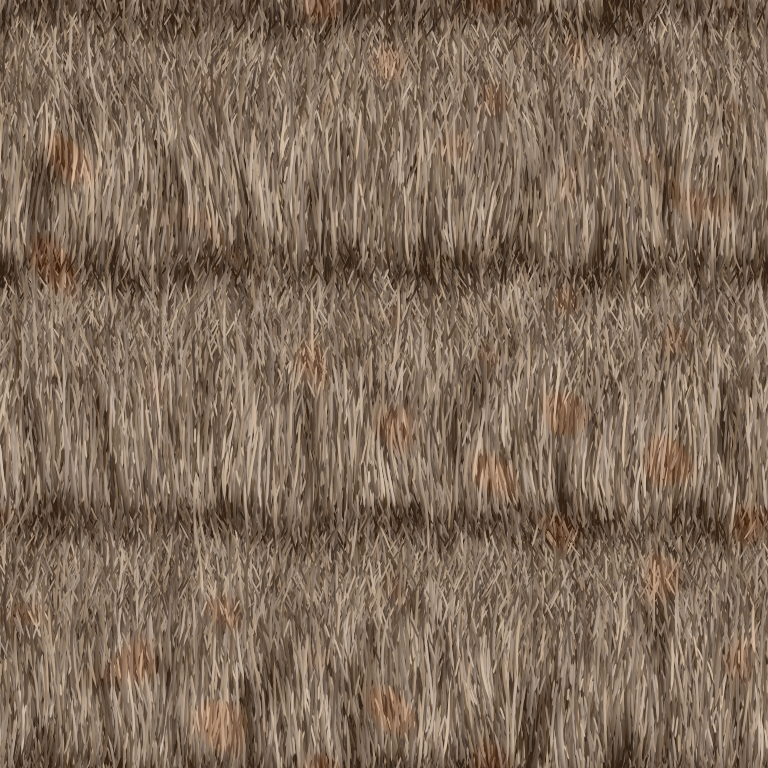
A Shadertoy shader for this texture:

```glsl
// Weathered thatch: three overlapping courses of dry straw with ragged, shaded lower ends.
// Layers of jittered cells each hold one tapered stalk; layered sines bend the course
// edges, lean the clumps and open dark gaps. All cells and waves wrap, so it tiles.

#define COURSES 3.0        // thatch rows down the canvas
#define COURSE_EDGE 0.31   // height of one course edge
#define EDGE_WANDER 0.006  // waviness of the course edges
#define LAYERS 14          // stalk layers, back to front
#define LONG_GRID vec2(80.0, 16.0)
#define FINE_GRID vec2(112.0, 52.0)
#define LONG_HALF_WIDTH 0.0016
#define FINE_HALF_WIDTH 0.0013
#define CONTRAST 1.05      // tone spread between stalks
#define DARK_STRAW vec3(0.34, 0.27, 0.21)
#define LIGHT_STRAW vec3(0.74, 0.66, 0.58)

const float TAU = 6.2831853;

vec4 hash4(vec3 k) {
    vec4 q = fract(k.xyzx * vec4(0.1031, 0.1030, 0.0973, 0.1099));
    q += dot(q, q.wzxy + 33.33);
    return fract((q.xxyz + q.yzzw) * q.zywx);
}

// Sum of randomly oriented sines with whole frequencies; roughly unit deviation
float drift(vec2 p, vec2 maxFreq, float seed) {
    float sum = 0.0;
    for (int i = 0; i < 9; i++) {
        vec4 h = hash4(vec3(float(i) + 1.0, seed, seed * 3.7));
        vec2 freq = round((h.xy * 2.0 - 1.0) * maxFreq);
        sum += sin(TAU * (dot(freq, p) + h.z));
    }
    return sum * 0.47;
}

// Shade around a course edge: long above it, short below it
float edgeShade(float s) {
    s = fract(s);
    return 1.0 - smoothstep(0.0, 0.19, s) + smoothstep(0.92, 1.0, s);
}

void mainImage(out vec4 fragColor, in vec2 fragCoord) {
    vec2 p = fragCoord / iResolution.y;
    float px = 1.0 / iResolution.y;

    // Height within the course: 0 at the cut ends, 1 under the course above
    float edge = COURSE_EDGE + EDGE_WANDER * drift(p, vec2(6.0, 2.0), 2.0);
    float s = fract((p.y - edge) * COURSES);
    float tips = smoothstep(0.0, 0.14, s) * (1.0 - smoothstep(0.35, 0.85, s));

    // Broad fields shared by all stalks
    float lean = 0.07 * drift(p, vec2(9.0, 5.0), 5.0);
    float gaps = smoothstep(0.2, 1.8, drift(p, vec2(26.0, 5.0), 8.0));
    float patches = drift(p, vec2(15.0, 11.0), 11.0);
    float baseTone = 0.56 + 0.15 * tips + 0.05 * patches
                   - gaps * mix(0.08, 0.38, tips);

    // x: tone from dark to light straw, y: warmth
    vec2 straw = vec2(0.0);
    for (int i = 0; i < LAYERS; i++) {
        float layer = float(i);
        bool isLong = i % 2 == 1;
        vec2 grid = isLong ? LONG_GRID : FINE_GRID;
        float halfWidth = isLong ? LONG_HALF_WIDTH : FINE_HALF_WIDTH;
        float spread = isLong ? 0.13 : mix(0.65, 0.3, tips);
        float density = isLong ? mix(0.28, 0.85, tips) : mix(0.95, 0.55, tips);
        float depth = (float(LAYERS - 1) - layer) * mix(0.02, 0.045, tips);

        vec2 q = p * grid + hash4(vec3(layer, 4.0, 9.0)).xy * grid;
        vec2 home = floor(q);
        for (int y = -1; y <= 1; y++)
        for (int x = -1; x <= 1; x++) {
            vec2 cell = home + vec2(x, y);
            vec4 h = hash4(vec3(mod(cell, grid), layer * 7.0 + 3.0));
            vec4 extra = fract(h * vec4(17.0, 13.0, 31.0, 23.0));

            // Tapered, leaning stalk
            vec2 d = (q - cell - h.xy) / grid;
            float halfLength = mix(0.45, 0.95, extra.z) / grid.y;
            float across = d.x - d.y * (lean + spread * (h.z * 2.0 - 1.0));
            float taper = 1.0 - smoothstep(0.6, 1.0, abs(d.y) / halfLength);
            float cover = clamp((halfWidth * taper - abs(across)) / px + 0.5, 0.0, 1.0);
            cover *= smoothstep(0.0, 0.25, taper);
            cover *= smoothstep(-0.05, 0.05, density - extra.w);

            // Jittered edge shade leaves ragged ends
            float tone = baseTone - depth + CONTRAST * (h.w - 0.5);
            tone -= 0.46 * edgeShade(s + 0.12 * (extra.x - 0.5));
            tone += 0.08 * across / halfWidth;
            straw = mix(straw, vec2(tone, extra.y - 0.5), cover);
        }
    }

    // Straw colour, warm and grey stalks, and rusty stains
    vec3 color = mix(DARK_STRAW, LIGHT_STRAW, clamp(straw.x, -0.35, 1.2));
    color += straw.y * vec3(0.025, 0.0, -0.04);
    float rust = smoothstep(1.0, 2.4, drift(p, vec2(10.0, 8.0), 17.0));
    color += rust * vec3(0.04, -0.01, -0.035);
    fragColor = vec4(clamp(color, 0.0, 1.0), 1.0);
}
```
